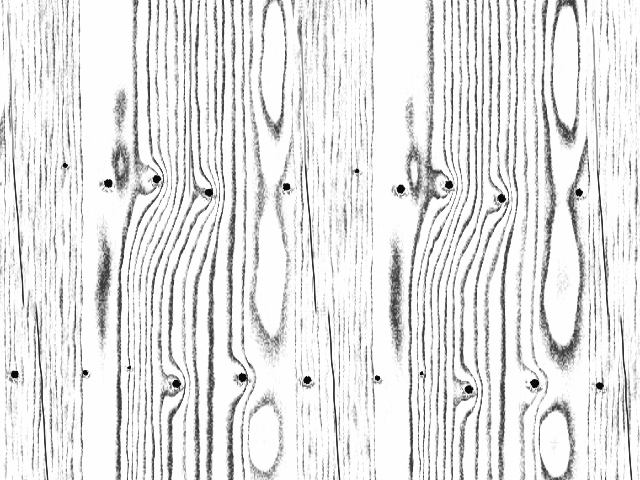
This texture is drawn by a Shadertoy shader. Its source:

```glsl
const vec3 PAPER = vec3(0.995);
const vec3 INK = vec3(0.04);
const float PERIOD = 0.609;     // width of one repeating group of boards
const float ORIGIN = 0.174;     // left edge of the first group
const float SHEAR = 0.012;      // drop of the nail rows per group
const float WOBBLE = 0.020;     // sideways wander of the grain
const float KNOT_SIZE = 0.026;  // reach of the rings around a nail
const float LINE_INK = 0.80;
const float GRIT = 0.62;        // strength of the speckle
const vec2 TONE_RANGE = vec2(0.13, 1.28);

// Nails: position in the group, height, radius
const vec3 NAILS[10] = vec3[10](
    vec3(0.085, 0.619, 0.0094), vec3(0.250, 0.630, 0.0090),
    vec3(0.430, 0.604, 0.0094), vec3(0.695, 0.619, 0.0086),
    vec3(0.937, 0.655, 0.0055), vec3(0.766, 0.217, 0.0088),
    vec3(0.006, 0.224, 0.0062), vec3(0.157, 0.236, 0.0045),
    vec3(0.319, 0.204, 0.0090), vec3(0.544, 0.220, 0.0098));

// Cathedral ovals: centre, half size; and how many rings each one adds
const vec4 OVALS[6] = vec4[6](
    vec4(0.650, 0.880, 0.066, 0.220), vec4(0.638, 0.430, 0.056, 0.140),
    vec4(0.618, 0.095, 0.056, 0.075), vec4(0.122, 0.650, 0.034, 0.060),
    vec4(0.060, 0.400, 0.028, 0.170), vec4(0.118, 0.775, 0.022, 0.050));
const float OVAL_RINGS[6] = float[6](1.85, 1.05, 1.0, 0.62, 0.36, 0.34);

float hash(vec2 p) {
    vec3 q = fract(vec3(p.xyx) * 0.1031);
    q += dot(q, q.yzx + 33.33);
    return fract((q.x + q.y) * q.z);
}

float noise(vec2 p) {
    vec2 i = floor(p), f = fract(p);
    f = f * f * (3.0 - 2.0 * f);
    return mix(mix(hash(i), hash(i + vec2(1, 0)), f.x),
               mix(hash(i + vec2(0, 1)), hash(i + vec2(1, 1)), f.x), f.y);
}

float ramp(float a, float b, float x) { return clamp((x - a) / (b - a), 0.0, 1.0); }

float band(float a, float b, float soft, float x) {
    return smoothstep(a - soft, a + soft, x) * (1.0 - smoothstep(b - soft, b + soft, x));
}

// Number of growth rings passed from the left edge of the group to u
float ringCount(float u) {
    return 0.3 + 0.15 * ramp(0.02, 0.15, u) + ramp(0.16, 0.225, u)
         + 9.0 * ramp(0.22, 0.47, u) + 3.0 * ramp(0.46, 0.57, u)
         + 13.85 * ramp(0.725, 1.0, u);
}

// Thin split running from point a down to point b
float crack(vec2 p, vec2 a, vec2 b) {
    float t = (p.y - a.y) / (b.y - a.y);
    float x = abs(p.x - mix(a.x, b.x, t)) * PERIOD;
    return (1.0 - smoothstep(0.0006, 0.0026, x)) * band(0.0, 1.0, 0.03, t);
}

void mainImage(out vec4 fragColor, in vec2 fragCoord) {
    vec2 p = fragCoord / iResolution.y;
    float gx = (p.x - ORIGIN) / PERIOD;
    vec2 cell = vec2(fract(gx), p.y + SHEAR * gx);

    // Wandering grain, swept to the left below the upper nails
    float wander = noise(vec2(gx * 21.0 + 40.0, p.y * 3.5)) - 0.5
                 + 0.3 * (noise(vec2(gx * 60.0 + 90.0, p.y * 30.0)) - 0.5);
    float bentX = gx + WOBBLE * wander;
    float u = fract(bentX), group = floor(bentX);
    float sweep = 1.0 - smoothstep(0.40, 0.64, cell.y);
    u += 0.1 * sweep * smoothstep(0.0, 0.2, u) * (1.0 - smoothstep(0.27, 0.56, u));
    float rings = ringCount(u);

    // Closed ovals
    for (int i = 0; i < 6; i++) {
        vec4 o = OVALS[i];
        vec2 d = vec2(fract(bentX) - o.x, cell.y - o.y);
        d.x += 0.018 * (noise(vec2(group * 7.0 + float(i) * 3.0, p.y * 11.0)) - 0.5);
        float e = length(d / o.zw);
        float vary = 0.88 + 0.22 * hash(vec2(group + 9.0, float(i)));
        rings += OVAL_RINGS[i] * vary * exp(-pow(e, 2.4));
    }

    // Nails, with the grain pushed aside around them
    float grit = noise(p * vec2(390.0, 270.0));
    float nail = 0.0, rim = 0.0;
    for (int i = 0; i < 10; i++) {
        vec2 d = cell - NAILS[i].xy;
        d.x = (d.x - round(d.x)) * PERIOD;
        float r = NAILS[i].z, dist = length(d);
        vec2 k = vec2(d.x, d.y * (d.y < 0.0 ? 0.6 : 0.85)) / (KNOT_SIZE * r / 0.009);
        float push = mix(0.2, 1.7, band(0.2, 0.56, 0.02, NAILS[i].x));
        rings -= push * exp(-dot(k, k));
        float edge = dist + 0.003 * (grit - 0.5);
        nail = max(nail, 1.0 - smoothstep(r - 0.0022, r + 0.001, edge));
        float below = 1.0 - smoothstep(-0.8, 0.9, (d.y + 0.3 * d.x) / r);
        rim += band(1.2 * r, 2.0 * r, 0.003, dist) * below * smoothstep(0.25, 0.8, grit);
    }

    // Dark late wood at the end of every ring
    float f = fract(rings);
    float late = smoothstep(0.42, 0.84, f) * (1.0 - smoothstep(0.84, 1.0, f));
    late *= mix(0.7, 1.08, hash(vec2(floor(rings), group + 20.0)));
    late *= 1.0 + 0.3 * band(0.4, 1.0, 0.05, rings) * sweep;

    // Fibres break the lines, most of all on the narrow-grained board
    float fine = band(0.73, 0.985, 0.02, u);
    float fibre = noise(vec2(bentX * 140.0 + 50.0, p.y * 34.0));
    float dash = noise(vec2(bentX * 85.0 + 70.0, p.y * 17.0));
    float patches = noise(vec2(bentX * 16.0 + 30.0, p.y * 5.0));
    late *= mix(0.78 + 0.4 * dash, 0.1 + 0.8 * dash, fine);
    float tone = late + mix(0.22, 0.6, fine) * (fibre - 0.5)
               + GRIT * (0.6 + 0.5 * late) * (grit - 0.5)
               + fine * (0.04 + 0.3 * (patches - 0.4));
    float ink = LINE_INK * smoothstep(TONE_RANGE.x, TONE_RANGE.y, tone);

    // Splits between the boards
    vec2 c = vec2(cell.x + 0.004 * (noise(vec2(3.0, p.y * 24.0)) - 0.5), cell.y);
    float split = 0.5 * crack(c, vec2(0.742, 0.97), vec2(0.760, 0.66));
    split = max(split, crack(c, vec2(0.760, 0.67), vec2(0.797, 0.36)));
    split = max(split, crack(c, vec2(0.840, 0.36), vec2(0.882, -0.05)));
    split = max(split, 0.6 * crack(c, vec2(0.366, 1.05), vec2(0.364, 0.60)));

    ink = max(ink, max(0.85 * split, 0.6 * min(rim, 1.0)));
    ink = max(ink, nail);
    fragColor = vec4(mix(PAPER, INK, ink), 1.0);
}
```
